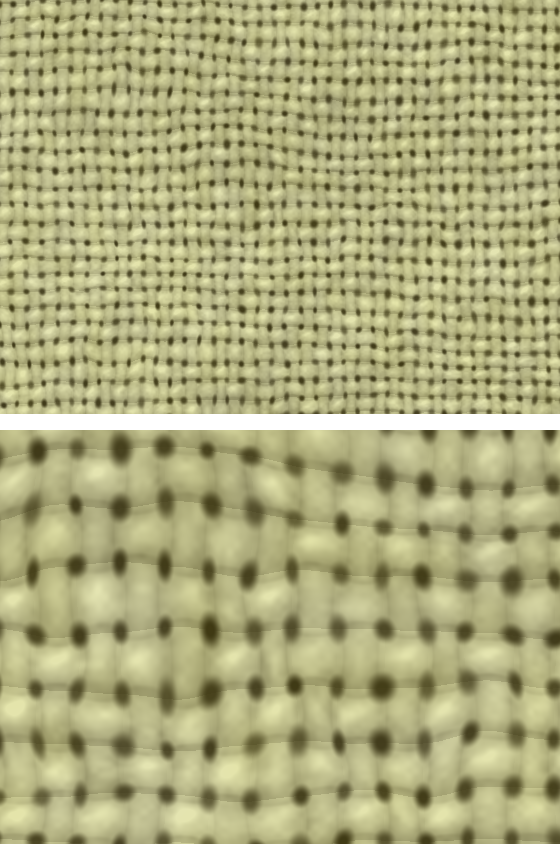
Top, the full canvas; bottom, a detail of the centre.
Reproduce this texture procedurally as a Shadertoy shader.

```glsl
float hash(vec2 p) {
    vec3 q = fract(vec3(p.xyx) * 0.1031);
    q += dot(q, q.yzx + 33.33);
    return fract((q.x + q.y) * q.z);
}

float noise(vec2 p) {
    vec2 i = floor(p), f = fract(p);
    f = f * f * (3.0 - 2.0 * f);
    return mix(mix(hash(i), hash(i + vec2(1, 0)), f.x),
               mix(hash(i + vec2(0, 1)), hash(i + vec2(1, 1)), f.x), f.y);
}

// Thread grid with slow bends and small wobbles of the yarn
vec2 bendThreads(vec2 uv) {
    vec2 p = uv * vec2(39.0, 23.0);
    vec2 slow = vec2(noise(p * 0.13), noise(p * vec2(0.12, 0.2) + 40.0)) - 0.5;
    vec2 quick = vec2(noise(p * 0.8 + 9.0), noise(p * 0.7 + 70.0)) - 0.5;
    return p + slow * vec2(0.5, 0.9) + quick * vec2(0.25, 0.3) + vec2(0.0, 0.5 * uv.x);
}

// Plain weave: warp and weft take turns on top
float weaveTone(vec2 p) {
    vec2 d = fract(p) - 0.5;
    float wave = sin(3.14159 * p.x) * sin(3.14159 * p.y);
    vec2 roundness = 1.0 - 4.0 * d * d;
    float weftOver = smoothstep(-0.3, 0.3, roundness.y - roundness.x - 1.2 * wave);

    float warp = 0.50 + 0.20 * roundness.x + 0.16 * wave;
    float weft = 0.56 + 0.20 * roundness.y - 0.17 * wave;
    float tone = mix(warp, weft, weftOver) + 0.16 * d.y;

    // Slanted glints on the raised weft
    float ridge = d.y - 0.12 - 0.35 * d.x;
    float glint = exp(-45.0 * ridge * ridge - 7.0 * d.x * d.x);
    return tone + 0.22 * glint * weftOver * noise(p * 1.3 + 17.0);
}

// Open gaps where four threads meet, each of its own size
float gapDepth(vec2 p, float across) {
    vec2 corner = floor(p + 0.5);
    vec2 q = p - corner;
    q.x += 0.25 * (hash(corner + 5.0) - 0.5) * q.y;
    vec2 size = vec2(mix(0.15, 0.26, hash(corner)), mix(0.17, 0.27, hash(corner + 31.0)));
    size *= mix(0.9, 1.08, across);
    float depth = mix(0.6, 1.0, hash(corner + 83.0));
    return depth * (1.0 - smoothstep(0.3, 1.5, length(q / size)));
}

void mainImage(out vec4 fragColor, in vec2 fragCoord) {
    vec2 uv = fragCoord / iResolution.xy;
    vec2 p = bendThreads(uv);

    // Uneven yarn, fibres and broad light
    float tone = weaveTone(p);
    tone += 0.14 * (noise(p * vec2(0.5, 1.0) + 50.0) - 0.5);
    tone += 0.16 * (noise(p * vec2(2.6, 3.4)) - 0.5);
    tone += 0.08 * (noise(p * vec2(6.0, 8.0) + 23.0) - 0.5);
    tone += 0.10 * (noise(uv * vec2(4.0, 3.0) + 11.0) - 0.5);

    tone = mix(tone, -0.12, gapDepth(p, uv.x));
    tone = clamp(tone, -0.15, 1.08);

    vec3 shadow = vec3(0.31, 0.29, 0.15);
    vec3 cotton = vec3(0.85, 0.85, 0.64);
    vec3 color = mix(shadow, cotton, tone);
    color.b += 0.04 * (noise(p * 0.9 + 61.0) - 0.5);
    fragColor = vec4(color, 1.0);
}
```
